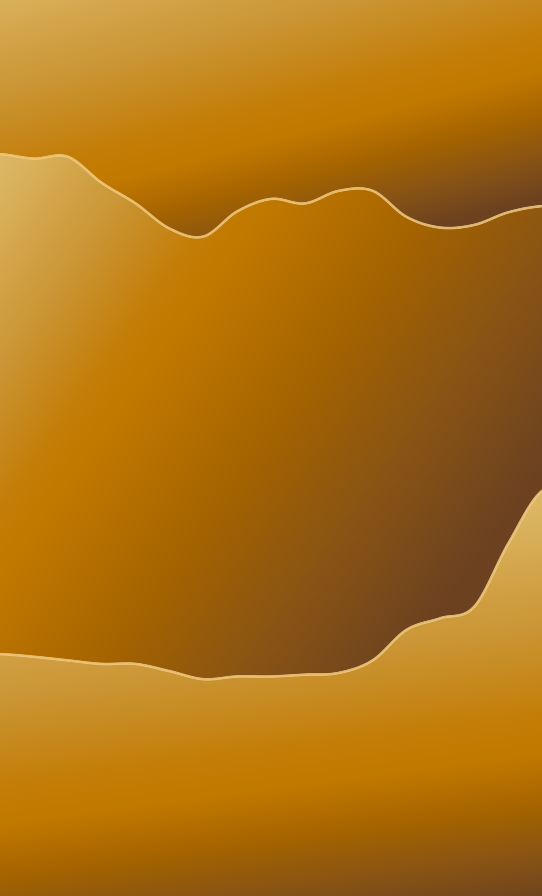
Reproduce this background procedurally as a Shadertoy shader.

```glsl
#define LINE_WIDTH 0.0030
#define LINE_STRENGTH 0.85
#define TOP_TILT 0.157
#define MIDDLE_TILT 0.846
#define BOTTOM_TILT 0.0785

const int SEGMENTS = 16;
const vec3 PALE_GOLD = vec3(0.87, 0.73, 0.41);
const vec3 GOLD      = vec3(0.79, 0.575, 0.19);
const vec3 AMBER     = vec3(0.76, 0.475, 0.0);
const vec3 OCHRE     = vec3(0.645, 0.39, 0.0);
const vec3 BROWN     = vec3(0.54, 0.33, 0.075);
const vec3 UMBER     = vec3(0.42, 0.255, 0.125);
const vec3 CREAM     = vec3(0.94, 0.79, 0.50);

// Evenly spaced crest heights, from left to right
const float UPPER[17] = float[17](
    0.828, 0.823, 0.825, 0.796, 0.773, 0.745, 0.736, 0.764, 0.778,
    0.773, 0.787, 0.787, 0.758, 0.746, 0.749, 0.763, 0.770);
const float LOWER[17] = float[17](
    0.270, 0.267, 0.263, 0.259, 0.259, 0.251, 0.242, 0.245, 0.245,
    0.247, 0.249, 0.263, 0.297, 0.310, 0.323, 0.393, 0.452);

// Catmull-Rom curve: height in x, slope in y
vec2 crest(float x, float heights[17]) {
    float s = clamp(x, 0.0, 0.9999) * float(SEGMENTS);
    int i = int(s);
    float f = fract(s);
    float a = heights[max(i - 1, 0)];
    float b = heights[i];
    float c = heights[i + 1];
    float d = heights[min(i + 2, SEGMENTS)];
    float k1 = 0.5 * (c - a);
    float k2 = a - 2.5 * b + 2.0 * c - 0.5 * d;
    float k3 = 0.5 * (d - a) + 1.5 * (b - c);
    float height = b + f * (k1 + f * (k2 + f * k3));
    float slope = k1 + f * (2.0 * k2 + 3.0 * f * k3);
    return vec2(height, slope * float(SEGMENTS));
}

// Signed distance to a crest, in canvas heights; positive above
float crestDistance(vec2 uv, float heights[17], float aspect) {
    vec2 curve = crest(uv.x, heights);
    float slope = curve.y / aspect;
    return (uv.y - curve.x) / sqrt(1.0 + slope * slope);
}

// Metallic ramp: pale gold, through amber, to umber
vec3 metal(float t, float paleAt, float amberAt, float umberAt) {
    float light = clamp((t - paleAt) / (amberAt - paleAt), 0.0, 1.0);
    float dark = clamp((t - amberAt) / (umberAt - amberAt), 0.0, 1.0);
    vec3 color = mix(PALE_GOLD, GOLD, smoothstep(-0.15, 0.65, light));
    color = mix(color, AMBER, smoothstep(0.45, 1.0, light));
    color = mix(color, OCHRE, clamp(dark / 0.36, 0.0, 1.0));
    color = mix(color, BROWN, clamp((dark - 0.36) / 0.30, 0.0, 1.0));
    return mix(color, UMBER, clamp((dark - 0.66) / 0.34, 0.0, 1.0));
}

float rim(float dist, float pixel) {
    float halfWidth = 0.5 * LINE_WIDTH;
    return LINE_STRENGTH * (1.0 - smoothstep(halfWidth - 0.5 * pixel,
                                             halfWidth + 0.5 * pixel, abs(dist)));
}

void mainImage(out vec4 fragColor, in vec2 fragCoord) {
    vec2 uv = fragCoord / iResolution.xy;
    float aspect = iResolution.x / iResolution.y;
    float pixel = 1.0 / iResolution.y;
    float depth = 1.0 - uv.y;

    // Three sheets, each with its own tilted sheen
    vec3 top = metal(depth + TOP_TILT * uv.x, -0.03, 0.234, 0.378);
    vec3 middle = metal(depth + MIDDLE_TILT * uv.x, 0.182, 0.638, 1.37);
    vec3 bottom = metal(depth + BOTTOM_TILT * uv.x, 0.638, 0.918, 1.087);

    // Layer the sheets along the two crests
    float upper = crestDistance(uv, UPPER, aspect);
    float lower = crestDistance(uv, LOWER, aspect);
    vec3 color = mix(middle, top, smoothstep(-pixel, pixel, upper));
    color = mix(bottom, color, smoothstep(-pixel, pixel, lower));

    // Bright rims
    color = mix(color, CREAM, max(rim(upper, pixel), rim(lower, pixel)));
    fragColor = vec4(color, 1.0);
}
```
